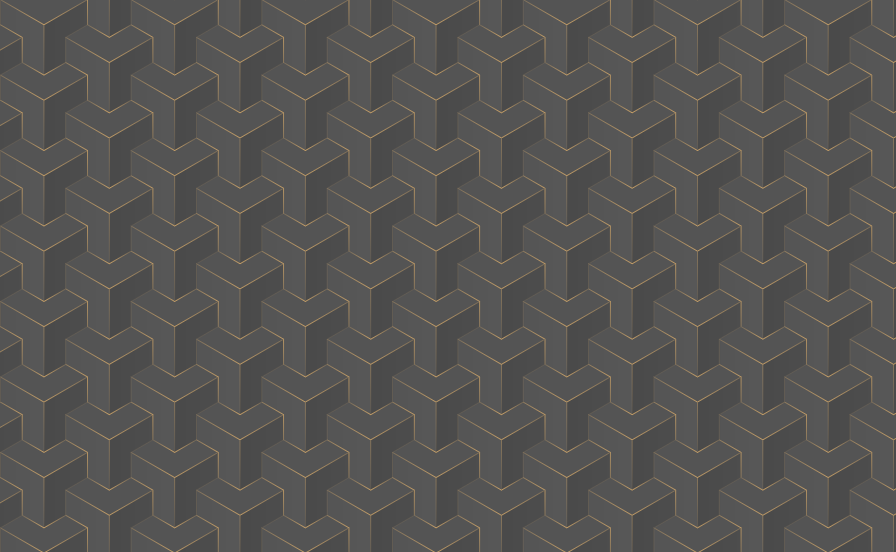
Give the GLSL for this pattern, as a Shadertoy shader.

```glsl
// Interlocking grey isometric chevron blocks with fine gold edges.
const float EDGE = 0.04557;              // short block edge, in canvas heights
const vec2 ANCHOR = vec2(0.790, 0.545);  // front corner of one block
const float LINE_WIDTH = 0.0016;         // in canvas heights
const float TOP_SHADE = 0.328;
const float LEFT_SHADE = 0.337;
const float RIGHT_SHADE = 0.295;
const float SHADE_DRIFT = 0.012;         // gradient across the side faces
const vec3 GOLD = vec3(0.86, 0.68, 0.42);

const float H = 0.8660254;               // half of sqrt(3)
const float COLUMN = 3.0 * H;            // column spacing, in edges
const float ROW = 3.0;                   // row spacing, in edges

// Grey of the block face under q; q is in edge units.
float faceShade(vec2 q) {
    float nearest = floor(q.x / COLUMN + 0.5);
    float shade = TOP_SHADE;
    for (int i = -1; i <= 1; i++) {
        float column = nearest + float(i);
        float x = q.x - column * COLUMN;
        float u = abs(x) / (2.0 * H);
        if (u > 1.0) continue;
        float upper = u < 0.5 ? 1.0 + u : 2.0 - u;
        float lower = u < 0.5 ? u - 2.0 : u - 1.0;
        float y = mod(q.y - column * ROW * 0.5 - lower, ROW) + lower;
        if (y > upper) continue;
        if (y > u) shade = TOP_SHADE;
        else if (x < 0.0) shade = LEFT_SHADE + SHADE_DRIFT * (0.5 - u);
        else shade = RIGHT_SHADE - SHADE_DRIFT * (0.5 - u);
    }
    return shade;
}

// Smoothed segment whose glow runs from glow.x at a to glow.y at b.
float glowLine(vec2 q, vec2 a, vec2 b, vec2 glow, float pixel) {
    vec2 ab = b - a;
    float t = clamp(dot(q - a, ab) / dot(ab, ab), 0.0, 1.0);
    float d = length(q - a - ab * t);
    float width = LINE_WIDTH / EDGE;
    float coverage = clamp((0.5 * (width + pixel) - d) / pixel, 0.0, min(1.0, width / pixel));
    return coverage * mix(glow.x, glow.y, t);
}

// All gold edges of the block with its front corner at the origin.
float blockEdges(vec2 q, float pixel) {
    vec2 front = vec2(0.0);
    vec2 notch = vec2(0.0, 1.0);
    float gold = glowLine(q, front, vec2(0.0, -2.0), vec2(0.45, 0.10), pixel);
    for (int i = 0; i < 2; i++) {
        float side = float(2 * i - 1);
        float lit = float(i);
        vec2 peak = vec2(side * H, 1.5);
        vec2 corner = vec2(side * 2.0 * H, 1.0);
        vec2 foot = vec2(corner.x, 0.0);
        gold = max(gold, glowLine(q, front, corner, vec2(0.85, 0.32), pixel));
        gold = max(gold, glowLine(q, notch, peak, vec2(0.90, 0.25), pixel));
        gold = max(gold, glowLine(q, peak, corner, mix(vec2(0.12), vec2(0.45, 0.85), lit), pixel));
        gold = max(gold, glowLine(q, corner, foot, mix(vec2(0.15), vec2(0.80, 0.45), lit), pixel));
    }
    return gold;
}

void mainImage(out vec4 fragColor, in vec2 fragCoord) {
    vec2 q = (fragCoord / iResolution.y - ANCHOR) / EDGE;
    float pixel = 1.0 / (iResolution.y * EDGE);

    // Faces, averaged over four points in the pixel
    float shade = 0.0;
    for (int i = 0; i < 4; i++) {
        vec2 offset = vec2(float(i % 2), float(i / 2)) * 0.5 - 0.25;
        shade += 0.25 * faceShade(q + offset * pixel);
    }

    // Gold edges of the surrounding blocks
    float gold = 0.0;
    float nearest = floor(q.x / COLUMN + 0.5);
    for (int i = -1; i <= 1; i++) {
        float column = nearest + float(i);
        vec2 local = q - column * vec2(COLUMN, ROW * 0.5);
        local.y -= floor(local.y / ROW + 0.5) * ROW;
        for (int j = -1; j <= 1; j++) {
            gold = max(gold, blockEdges(local - vec2(0.0, float(j) * ROW), pixel));
        }
    }

    fragColor = vec4(mix(vec3(shade), GOLD, gold), 1.0);
}
```
